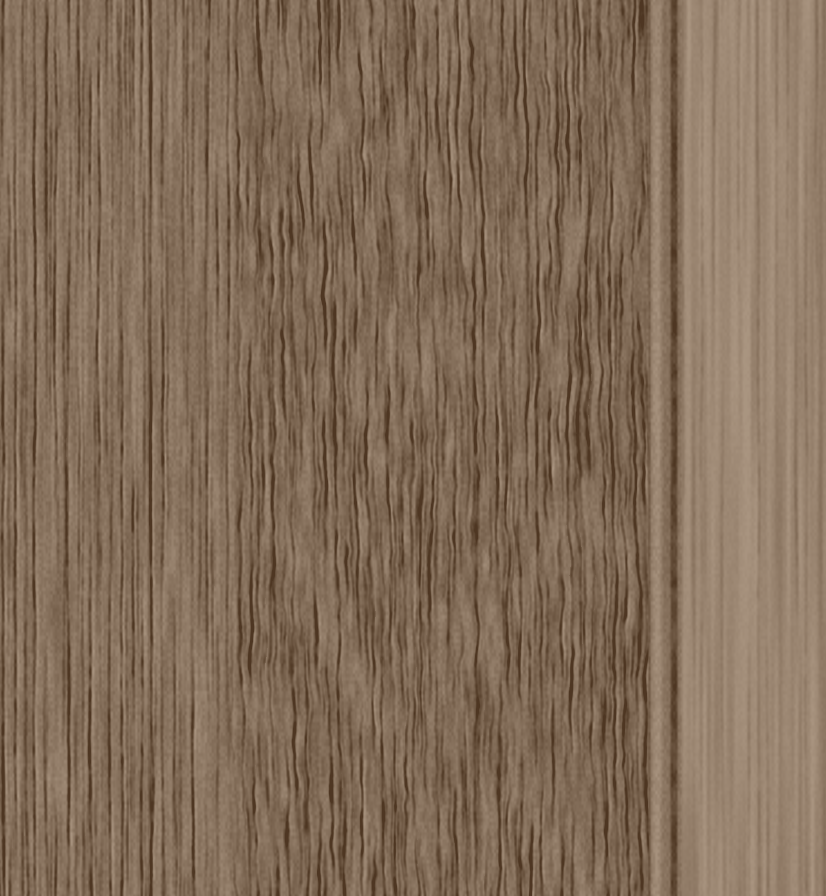
This texture is drawn by a Shadertoy shader. Its source:

```glsl
// Brown oak boards: straight grain, wavy open-pored grain, a moulded seam and a pale smooth board.
#define DARK vec3(0.34, 0.25, 0.17)
#define LIGHT vec3(0.635, 0.553, 0.473)
#define STRAND_DENSITY 84.0
#define HAIR_DENSITY 146.0
#define STRAND_DEPTH 0.74
#define HAIR_DEPTH 0.44
#define WAVE 0.007
#define LEFT_EDGE 0.285
#define SEAM 0.785
#define GROOVE 0.816
#define PALE_EDGE 0.826

float hash(vec2 p) {
    vec3 q = fract(vec3(p.xyx) * vec3(0.1031, 0.1030, 0.0973));
    q += dot(q, q.yzx + 33.33);
    return fract((q.x + q.y) * q.z);
}

float noise(vec2 p) {
    vec2 i = floor(p), f = fract(p);
    f = f * f * (3.0 - 2.0 * f);
    return mix(mix(hash(i), hash(i + vec2(1, 0)), f.x),
               mix(hash(i + vec2(0, 1)), hash(i + vec2(1, 1)), f.x), f.y);
}

// One thin wandering vessel per column, fading in and out along y
float strands(vec2 p, float density, float breaks, float width) {
    float column = floor(p.x * density);
    float shift = hash(vec2(column, 3.0));
    float wander = noise(vec2(column + 40.0, p.y * breaks * 2.5 + shift * 30.0)) - 0.5;
    float centre = 0.5 + 0.34 * (shift - 0.5) + 0.22 * wander;
    float strength = smoothstep(0.25, 0.80, noise(vec2(column, p.y * breaks + shift * 50.0)));
    strength *= 0.45 + 0.95 * noise(vec2(column + 90.0, p.y * 80.0));
    return strength * (1.0 - smoothstep(0.0, width, abs(fract(p.x * density) - centre)));
}

// Signed tone of brushed wood; breaks sets how often strands end
float grain(vec2 p, float breaks) {
    float fibre = noise(vec2(p.x * 125.0, p.y * breaks * 1.4)) - 0.5;
    float fine = noise(vec2(p.x * 245.0 + 9.0, p.y * breaks * 3.5)) - 0.5;
    float dark = strands(p, STRAND_DENSITY, breaks, 0.25);
    float lip = strands(p - vec2(0.0031, 0.0), STRAND_DENSITY, breaks, 0.24);
    float hairs = strands(p + 7.3, HAIR_DENSITY, breaks * 1.4, 0.44);
    return 0.20 * fibre + 0.38 * fine - STRAND_DEPTH * dark + 0.20 * lip - HAIR_DEPTH * hairs + 0.12;
}

// Soft vertical line of half-width w
float line(float x, float centre, float w) {
    return 1.0 - smoothstep(0.4 * w, 1.4 * w, abs(x - centre));
}

void mainImage(out vec4 fragColor, in vec2 fragCoord) {
    vec2 uv = fragCoord / iResolution.xy;
    vec2 p = fragCoord / iResolution.y;
    float x = uv.x;

    // Straight board on the left
    vec2 straight = p;
    straight.x += 0.0025 * noise(p * vec2(14.0, 5.0));
    straight.x += 0.0010 * noise(p * vec2(80.0, 40.0));
    float left = 0.60 + 0.86 * grain(straight, 4.5);
    left -= 0.25 * line(x, 0.181, 0.0025) + 0.12 * line(x, 0.0, 0.008);

    // Leaning, wavering strands in the middle
    vec2 wavy = p;
    wavy.x += 0.012 * p.y + WAVE * noise(p * vec2(10.0, 6.0));
    wavy.x += 0.0038 * noise(p * vec2(42.0, 24.0) + 5.0);
    wavy.x += 0.0022 * noise(p * vec2(95.0, 70.0) + 8.0);
    float middle = 0.51 + 0.98 * grain(wavy + 3.0, 10.0);
    middle -= 0.08 * smoothstep(0.69, SEAM, x);

    // Pale board with long faint streaks
    float streak = noise(vec2(p.x * 120.0, p.y * 2.0)) - 0.5;
    float hair = noise(vec2(p.x * 225.0, p.y * 5.0)) - 0.5;
    float pale = 0.92 + 0.14 * streak + 0.30 * hair;
    pale -= 0.18 * strands(p, 95.0, 3.0, 0.32);
    pale -= 0.15 * line(x, 1.0, 0.010);

    // Rounded bead and ragged groove of the seam
    float bead = 0.62 + 0.30 * line(x, 0.795, 0.007) + 0.14 * hair;
    bead -= 0.28 * line(x, SEAM, 0.003);
    float ragged = 0.5 + 0.5 * noise(vec2(p.x * 150.0, p.y * 60.0));
    bead -= 0.75 * ragged * line(x, GROOVE, 0.0045);

    float tone = mix(left, middle, smoothstep(-0.015, 0.015, x - LEFT_EDGE));
    tone = mix(tone, bead, smoothstep(-0.002, 0.002, x - SEAM));
    tone = mix(tone, pale, smoothstep(-0.003, 0.003, x - PALE_EDGE));

    // Matte surface speckle, weaker on the pale board
    float speckle = noise(p * vec2(400.0, 260.0)) - 0.5;
    tone += mix(0.20, 0.08, step(PALE_EDGE, x)) * speckle;
    fragColor = vec4(mix(DARK, LIGHT, clamp(tone, -0.12, 1.10)), 1.0);
}
```
